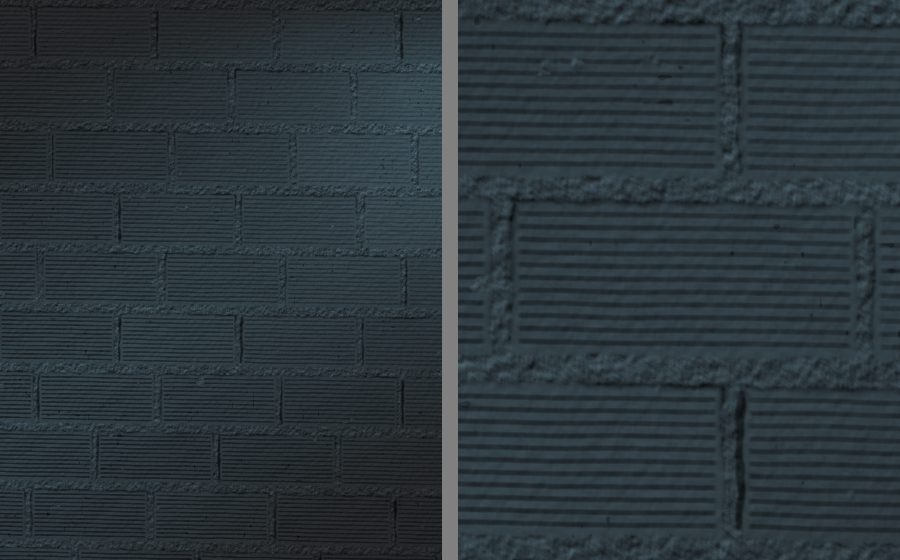
Left: the whole. Right: its middle third, enlarged.
Give the GLSL for this texture, as a Shadertoy shader.

```glsl
// Dark painted wall of ribbed bricks in rough mortar, under a dim blue slanting light.
#define ROW_HEIGHT 0.1078
#define BRICK_PITCH 0.2168
#define JOINT vec2(0.0115, 0.0165)
#define RIBS 12.0
#define RIB_DEPTH 0.47
#define GRAIN 1.35
#define EDGE_WOBBLE 0.0055
#define SLOPE 0.012
#define SHADOW vec3(0.136, 0.143, 0.151)
#define MIDTONE vec3(0.168, 0.209, 0.230)
#define GLOW vec3(0.217, 0.286, 0.318)

// Sideways shift of each course, in bricks, from the top down
const float COURSE_SHIFT[10] = float[10](0.28, 0.91, 0.42, 0.97, 0.33, 0.97, 0.30, 0.78, 0.24, 0.62);

float hash(vec2 p) {
    vec3 q = fract(vec3(p.xyx) * 0.1031);
    q += dot(q, q.yzx + 33.33);
    return fract((q.x + q.y) * q.z);
}

float noise(vec2 p) {
    vec2 i = floor(p), f = fract(p);
    f = f * f * (3.0 - 2.0 * f);
    return mix(mix(hash(i), hash(i + vec2(1, 0)), f.x),
               mix(hash(i + vec2(0, 1)), hash(i + vec2(1, 1)), f.x), f.y);
}

float fbm(vec2 p) {
    float sum = 0.0, amp = 0.5;
    for (int i = 0; i < 4; i++) {
        sum += amp * noise(p);
        p = mat2(1.6, 1.2, -1.2, 1.6) * p + 17.0;
        amp *= 0.5;
    }
    return sum;
}

float boxDistance(vec2 p, vec2 halfSize) {
    vec2 d = abs(p) - halfSize;
    return length(max(d, 0.0)) + min(max(d.x, d.y), 0.0);
}

// Brightness of the light: a diagonal band with a brighter spot at its right end
float lightAt(vec2 uv) {
    vec2 start = vec2(1.05, 0.80), along = vec2(-1.0, -0.52);
    vec2 rel = uv - start;
    vec2 off = rel - along * clamp(dot(rel, along) / dot(along, along), 0.0, 1.0);
    float band = 0.68 * exp(-dot(off, off) / 0.16);
    float spot = 0.36 * exp(-dot(rel, rel) * 10.0);
    return (band + spot) * (1.0 - 0.75 * smoothstep(0.86, 1.04, uv.y));
}

void mainImage(out vec4 fragColor, in vec2 fragCoord) {
    vec2 p = fragCoord / iResolution.y;
    vec2 uv = fragCoord / iResolution.xy;
    float pixel = 1.0 / iResolution.y;
    float light = lightAt(uv);

    // Courses counted downward, bowed, and sloping more towards the bottom
    float down = 1.0 - p.y;
    float slope = SLOPE * (0.8 + 0.9 * down) * (p.x - 0.36);
    float course = (down - 0.0065 - 0.009 * sin(3.14159 * down) - slope) / ROW_HEIGHT;
    float row = floor(course);
    float along = p.x / BRICK_PITCH - COURSE_SHIFT[(int(row) + 10) % 10];
    vec2 id = vec2(floor(along), row) + 40.0;

    // Brick outline with worn edges; q.y points down
    vec2 q = (vec2(fract(along), fract(course)) - 0.5) * vec2(BRICK_PITCH, ROW_HEIGHT);
    q += 0.003 * (vec2(hash(id), hash(id + 7.3)) - 0.5);
    vec2 halfSize = 0.5 * (vec2(BRICK_PITCH, ROW_HEIGHT) - JOINT);
    vec2 wobble = vec2(fbm(p * 70.0), fbm(p * 70.0 + 31.0)) - 0.47;
    float d = boxDistance(q + EDGE_WOBBLE * wobble, halfSize);
    float soft = max(0.0012, pixel);
    float brick = smoothstep(soft, -soft, d);

    // Rough mortar, lit from the upper left
    vec2 toLight = vec2(-0.0012, 0.0025);
    float relief = fbm(p * 170.0) - fbm((p + toLight) * 170.0);
    float mortar = 1.01 + GRAIN * relief + 0.22 * (fbm(p * 60.0) - 0.47);

    // Horizontal ribs, strongest low on the left, covered here and there by smears
    float ribPhase = (q.y / halfSize.y * 0.5 + 0.5) * RIBS + 0.15 * (noise(p * 25.0) - 0.5);
    float groove = smoothstep(-0.35, 1.0, cos(6.28318 * ribPhase));
    vec2 inset = halfSize - abs(q);
    float ribArea = smoothstep(0.002, 0.006, inset.x) * smoothstep(0.002, 0.005, inset.y);
    float smear = smoothstep(0.74, 0.80, fbm(p * 32.0 + 5.0));
    float ribStrength = RIB_DEPTH * mix(1.0, 0.38, smoothstep(0.25, 1.25, uv.x * 0.6 + uv.y * 0.8));
    float face = 1.07 + 0.06 * (hash(id + 3.1) - 0.5) + 0.08 * (fbm(p * 18.0) - 0.47) + 0.32 * relief;
    face -= ribStrength * groove * ribArea * (1.0 - smear);
    face += smear * relief;
    face -= 0.3 * smoothstep(0.86, 0.95, noise(p * 190.0)) * smoothstep(0.5, 0.8, noise(p * 23.0));

    float shade = mix(mortar, face, brick);

    // Shadow under the mortar lip, faint highlight on the lower edge
    float rim = exp(-d * d / 0.000004);
    float patchy = smoothstep(0.25, 0.65, fbm(p * 22.0 + 9.0));
    float upper = smoothstep(0.0, -halfSize.y, q.y);
    shade -= rim * (0.12 + 0.32 * upper * patchy);
    shade += 0.10 * rim * smoothstep(0.6, 1.0, q.y / halfSize.y);

    // Open slits beside some bricks
    float slitWidth = 0.0004 + 0.0026 * noise(vec2(p.y * 45.0, id.x));
    float slit = smoothstep(slitWidth + soft, slitWidth - soft, abs(q.x + halfSize.x + 0.0015 + 0.004 * wobble.x));
    slit *= smoothstep(halfSize.y, halfSize.y - 0.012, abs(q.y)) * smoothstep(0.2, 0.9, hash(id + 11.7));
    shade *= 1.0 - 0.55 * slit;

    vec3 tint = mix(SHADOW, MIDTONE, smoothstep(0.0, 0.5, light));
    tint = mix(tint, GLOW, clamp(light * 2.0 - 1.0, 0.0, 1.0));
    fragColor = vec4(tint * max(shade, 0.2), 1.0);
}
```
